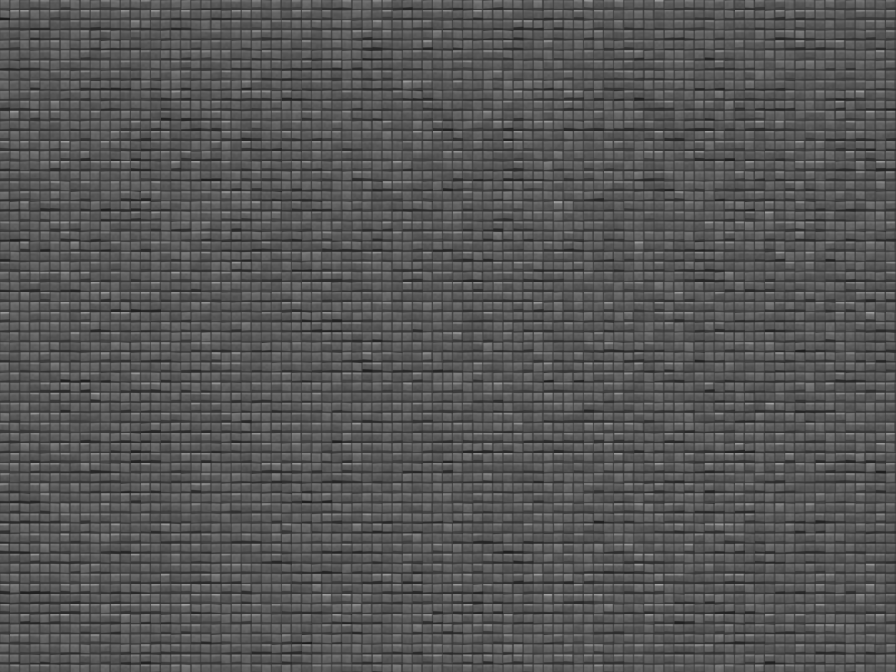
Give the GLSL for this texture map, as a WebGL 1 fragment shader.

```glsl
precision highp float;
// Wall of small square grey tiles, 89 across, stacked in straight columns from the top left.
// Each cell hashes its own tone, tilt, lit top edge and joint depth; noise adds wear,
// and a small grid of samples per pixel keeps the thin joints smooth.

uniform vec2 u_resolution;

float hash(vec2 p) {
  vec3 q = fract(vec3(p.xyx) * 0.1031);
  q += dot(q, q.yzx + 33.33);
  return fract((q.x + q.y) * q.z);
}

float noise(vec2 p) {
  vec2 i = floor(p), f = fract(p);
  f = f * f * (3.0 - 2.0 * f);
  return mix(mix(hash(i), hash(i + vec2(1.0, 0.0)), f.x),
             mix(hash(i + vec2(0.0, 1.0)), hash(i + 1.0), f.x), f.y);
}

// Brightness at p, in cells, with y running downwards.
float tileWall(vec2 p) {
  vec2 id = floor(p), f = fract(p);
  float tone = hash(id + 11.0);
  float lift = hash(id + 137.0);
  float depth = hash(id + 271.0);
  float tilt = hash(id + 419.0) - 0.5;

  // Uneven laying: small shifts and a slight slope of the edges
  f.x += 0.07 * (hash(id + 577.0) - 0.5);
  f.y += 0.09 * (lift - 0.5) + 0.14 * tilt * (f.x - 0.5);

  // Face, lighter towards the top, with fine grain
  float shade = 0.366 + 0.075 * (tone - 0.5) + 0.05 * (0.45 - f.y);
  shade += 0.035 * (noise(p * 4.0 + 50.0) - 0.5);

  // Lit top edge, strong on a few raised tiles
  float topEdge = 1.0 - smoothstep(0.10, 0.32, f.y);
  shade += topEdge * (0.035 + 0.16 * pow(lift, 4.0));
  shade += 0.05 * smoothstep(0.96, 1.0, tone) * (1.0 - f.y);

  // Faint upright joint, then the deep shadow under the tile
  float side = smoothstep(0.80, 0.94, f.x) + 1.0 - smoothstep(-0.03, 0.05, f.x);
  shade = mix(shade, 0.235, min(side, 1.0) * (0.5 + 0.4 * tone));
  float run = noise(id * vec2(0.3, 1.0) + 90.0);
  float width = 0.13 + 0.12 * depth;
  float under = smoothstep(1.0 - width - 0.09, 1.0 - width + 0.05, f.y);
  under = max(under, 1.0 - smoothstep(-0.04, 0.03, f.y));
  return mix(shade, 0.22 - 0.12 * depth * run, under * (0.6 + 0.4 * run));
}

void main() {
  float sum = 0.0;
  for (int j = 0; j < 4; j++) {
    for (int i = 0; i < 4; i++) {
      vec2 offset = (vec2(float(i), float(j)) - 1.5) / 4.0;
      vec2 pixel = gl_FragCoord.xy + offset;
      pixel.y = u_resolution.y - pixel.y;
      sum += tileWall(pixel / u_resolution.x * 89.0);
    }
  }
  gl_FragColor = vec4(vec3(sum / 16.0), 1.0);
}
```
